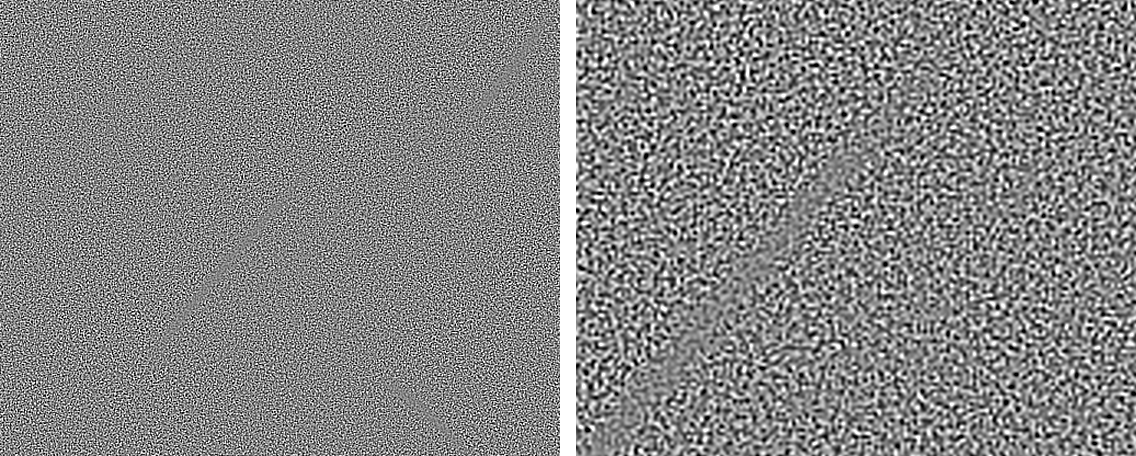
Left: the whole. Right: its middle third, enlarged.
This texture is drawn by a Shadertoy shader. Its source:

```glsl
// Fine grey grain, evenly spread, with a few faint calm streaks across it.

#define GRAINS 416.0        // grains per canvas height
#define GRAIN_RADIUS 0.6    // core of a grain, in cells
#define HALO_RADIUS 2.5     // reach of the opposing halo, in cells
#define MEAN_GREY 0.515
#define CONTRAST 2.23
#define PATCHINESS 0.09     // slow change of contrast
#define STREAK_WIDTH 0.010  // half width, in canvas heights
#define STREAK_CALM 0.52    // contrast lost inside a streak

// Integer hash of a cell; the sum of its halves peaks at zero, range -1 to 1.
float grainValue(ivec2 cell) {
    uvec2 c = uvec2(cell + 4096);
    uint n = c.x * 1597334677u ^ c.y * 3812015801u;
    n = (n ^ (n >> 16)) * 2146121005u;
    n = (n ^ (n >> 15)) * 2221713035u;
    n ^= n >> 16;
    return float((n & 65535u) + (n >> 16)) / 65535.0 - 1.0;
}

// Smooth grain: narrow average minus wide average of nearby cells.
float grain(vec2 p) {
    vec2 home = floor(p);
    vec2 core = vec2(0.0), halo = vec2(0.0);
    for (int y = -2; y <= 2; y++) {
        for (int x = -2; x <= 2; x++) {
            vec2 cell = home + vec2(x, y);
            vec2 d = p - cell - 0.5;
            float r2 = dot(d, d);
            float coreWeight = exp(-0.5 * r2 / (GRAIN_RADIUS * GRAIN_RADIUS));
            float haloWeight = max(0.0, 1.0 - r2 / (HALO_RADIUS * HALO_RADIUS));
            haloWeight *= haloWeight;
            float value = grainValue(ivec2(cell));
            core += coreWeight * vec2(value, 1.0);
            halo += haloWeight * vec2(value, 1.0);
        }
    }
    return core.x / core.y - halo.x / halo.y;
}

// Soft, slightly bowed stroke from a to b.
float streak(vec2 p, vec2 a, vec2 b, float bow) {
    vec2 axis = b - a;
    float t = clamp(dot(p - a, axis) / dot(axis, axis), 0.0, 1.0);
    vec2 side = normalize(vec2(-axis.y, axis.x));
    vec2 spine = a + axis * t + side * bow * 4.0 * t * (1.0 - t);
    float fade = smoothstep(0.0, 0.25, t) * smoothstep(1.0, 0.65, t);
    return fade * smoothstep(1.8, 0.3, length(p - spine) / STREAK_WIDTH);
}

// Layered sines that vary the contrast in broad patches.
float patches(vec2 p) {
    float s = sin(7.0 * p.x - 5.0 * p.y + 1.8 * sin(4.0 * p.y));
    s += 0.6 * sin(13.0 * p.x + 9.0 * p.y + 2.0 * sin(6.0 * p.x));
    s += 0.4 * sin(21.0 * p.y - 17.0 * p.x);
    return 0.5 * s;
}

void mainImage(out vec4 fragColor, in vec2 fragCoord) {
    vec2 p = fragCoord / iResolution.y;

    // Calm streaks: two rising to the right, one falling.
    float calm = streak(p, vec2(0.29, 0.16), vec2(0.74, 0.69), 0.012);
    calm = max(calm, streak(p, vec2(1.00, 0.71), vec2(1.23, 1.02), -0.015));
    calm = max(calm, streak(p, vec2(0.82, 0.18), vec2(1.05, -0.03), 0.015));

    float strength = 0.92 + PATCHINESS * patches(p);
    strength *= 1.0 - STREAK_CALM * calm;

    float grey = MEAN_GREY + CONTRAST * strength * grain(p * GRAINS);
    fragColor = vec4(vec3(clamp(grey, 0.0, 1.0)), 1.0);
}
```
